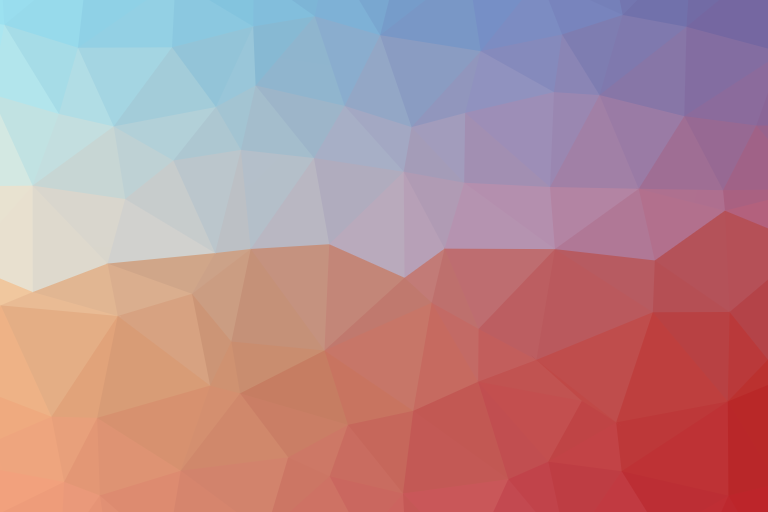
This background is drawn by a WebGL 1 fragment shader. Its source:

```glsl
precision highp float;
// Low-poly gradient: a bent grid of vertices is split into flat triangles.
// Cool facets lie above a wavy horizon row and warm ones below it; each takes
// its colour from a smooth two-way ramp sampled at the triangle's centre.
uniform vec2 u_resolution;
#define CELL vec2(0.150, 0.1426)    // grid spacing, in canvas heights
#define ORIGIN vec2(0.064, 0.5176)  // first vertex of the horizon row
#define BOW 0.045                   // leftward bend of the middle columns
#define COOL_WAVE 0.038             // row waves above the horizon
#define WARM_WAVE 0.06              // row waves below the horizon
#define JITTER vec2(0.02, 0.012)    // random spread far from the horizon
#define TONE 0.025                  // brightness spread between facets

float hash(vec2 p) {
  return fract(sin(dot(p, vec2(127.1, 311.7))) * 43758.5453);
}

// Four evenly spaced colours across the canvas
vec3 across(vec3 a, vec3 b, vec3 c, vec3 d, float x) {
  float t = clamp(x, 0.0, 1.0) * 3.0;
  vec3 color = mix(a, b, min(t, 1.0));
  color = mix(color, c, clamp(t - 1.0, 0.0, 1.0));
  return mix(color, d, clamp(t - 2.0, 0.0, 1.0));
}

// Three evenly spaced colours upwards
vec3 upwards(vec3 low, vec3 mid, vec3 top, float y) {
  float t = clamp(y, 0.0, 1.0) * 2.0;
  return mix(mix(low, mid, min(t, 1.0)), top, max(t - 1.0, 0.0));
}

// Sky-blue to violet, paling towards the horizon
vec3 coolColor(vec2 uv) {
  vec3 low = across(vec3(0.92, 0.89, 0.82), vec3(0.73, 0.75, 0.78), vec3(0.71, 0.56, 0.68), vec3(0.69, 0.37, 0.48), uv.x);
  vec3 mid = across(vec3(0.75, 0.92, 0.93), vec3(0.63, 0.76, 0.82), vec3(0.58, 0.55, 0.72), vec3(0.55, 0.40, 0.59), uv.x);
  vec3 top = across(vec3(0.60, 0.87, 0.93), vec3(0.50, 0.75, 0.86), vec3(0.46, 0.55, 0.77), vec3(0.44, 0.38, 0.61), uv.x);
  return upwards(low, mid, top, (uv.y - 0.58) / 0.41);
}

// Sand to crimson, deepening towards the bottom
vec3 warmColor(vec2 uv) {
  vec3 low = across(vec3(0.96, 0.64, 0.50), vec3(0.81, 0.49, 0.41), vec3(0.77, 0.29, 0.32), vec3(0.73, 0.13, 0.15), uv.x);
  vec3 mid = across(vec3(0.94, 0.69, 0.51), vec3(0.79, 0.54, 0.41), vec3(0.76, 0.33, 0.32), vec3(0.73, 0.17, 0.16), uv.x);
  vec3 top = across(vec3(0.93, 0.78, 0.62), vec3(0.77, 0.60, 0.51), vec3(0.74, 0.41, 0.43), vec3(0.70, 0.30, 0.33), uv.x);
  return upwards(low, mid, top, (uv.y - 0.02) / 0.44);
}

float bump(float col, float center, float tightness) {
  return exp(-tightness * (col - center) * (col - center));
}

// Sideways shift of a vertex: waves on outer rows, a bow near the horizon
float sway(float col, float row) {
  if (row > 1.5) {
    float drift = row > 2.5 ? -0.04 : 0.05 - 0.0145 * col;
    return drift + 0.028 * cos((4.3 - 0.9 * row) * (col - 0.4 - 0.8 * row));
  }
  if (row < -1.5) return 0.01 - 0.004 * col + 0.042 * cos((3.6 + 0.5 * row) * (col + row));
  if (row < -0.5) return 0.05 * cos(1.8 * (col - 1.5)) - 0.02;
  float bow = -BOW * sin(0.35 * col);
  if (row > 0.5) return bow + 0.045 * (bump(col, 1.0, 3.0) + bump(col, 5.0, 3.0)) - 0.03 * bump(col, 5.4, 0.5);
  return bow + 0.085 * bump(col, 2.0, 2.0) + 0.03 * bump(col, 4.5, 1.0)
       - 0.06 * bump(col, 6.0, 3.0) + 0.03 * bump(col, 8.0, 3.0);
}

// Upward shift of a vertex: waves on each row, bumps near the horizon
float lift(float col, float row) {
  if (row > 1.5) return COOL_WAVE * cos(1.42 * (col - 1.4 - 0.8 * row)) - 0.012;
  if (row > 0.5) return 0.075 * bump(col, 3.0, 0.2) - 0.05 * bump(col, 1.0, 3.0) - 0.03;
  if (row < -0.5) {
    float wave = cos((2.1 + 0.2 * row) * (col - 1.4 + 0.5 * row));
    float left = row > -1.5 ? 0.1 * exp(-abs(col)) : 0.0;
    return WARM_WAVE * wave / sqrt(-row) - 0.02 + left;
  }
  return 0.075 * bump(col, 9.0, 3.0) - 0.03 * bump(col, 8.0, 2.0) + 0.01 * bump(col, 4.0, 3.0)
       - 0.06 * bump(col, 5.0, 3.0) - 0.088 * exp(-abs(col));
}

vec2 vertex(vec2 id) {
  float col = clamp(id.x, -1.0, 10.0);
  vec2 spread = vec2(hash(id), hash(id + 37.0)) - 0.5;
  return ORIGIN + id * CELL + vec2(sway(col, id.y), lift(col, id.y))
       + JITTER * spread * smoothstep(0.0, 2.0, abs(id.y));
}

float edgeDistance(vec2 p, vec2 a, vec2 b) {
  vec2 along = normalize(b - a);
  return along.x * (p.y - a.y) - along.y * (p.x - a.x);
}

// One counter-clockwise facet: covered colour in rgb, coverage in a
vec4 facet(vec2 p, vec2 a, vec2 b, vec2 c, vec2 id) {
  float d = min(edgeDistance(p, a, b), min(edgeDistance(p, b, c), edgeDistance(p, c, a)));
  float cover = clamp(0.5 + d * u_resolution.y, 0.0, 1.0);
  vec2 uv = (a + b + c) / 3.0 * vec2(u_resolution.y / u_resolution.x, 1.0);
  vec3 color = id.y < 0.0 ? warmColor(uv) : coolColor(uv);
  return vec4(color + TONE * (hash(id + 11.3) - 0.5), 1.0) * cover;
}

void main() {
  vec2 p = gl_FragCoord.xy / u_resolution.y;
  vec2 uv = gl_FragCoord.xy / u_resolution;
  vec2 base = floor((p - ORIGIN) / CELL);
  // A faint smooth base guards against gaps between facets
  vec4 sum = vec4(uv.y < ORIGIN.y ? warmColor(uv) : coolColor(uv), 1.0) * 0.001;
  for (int j = -1; j <= 1; j++) {
    for (int i = -1; i <= 1; i++) {
      vec2 id = base + vec2(float(i), float(j));
      vec2 a = vertex(id), b = vertex(id + vec2(1.0, 0.0));
      vec2 c = vertex(id + 1.0), d = vertex(id + vec2(0.0, 1.0));
      // Split each cell along its shorter diagonal
      bool rising = distance(a, c) < distance(b, d);
      sum += facet(p, a, b, rising ? c : d, id);
      sum += facet(p, rising ? a : b, c, d, id + vec2(0.5, 0.0));
    }
  }
  gl_FragColor = vec4(sum.rgb / sum.a, 1.0);
}
```
